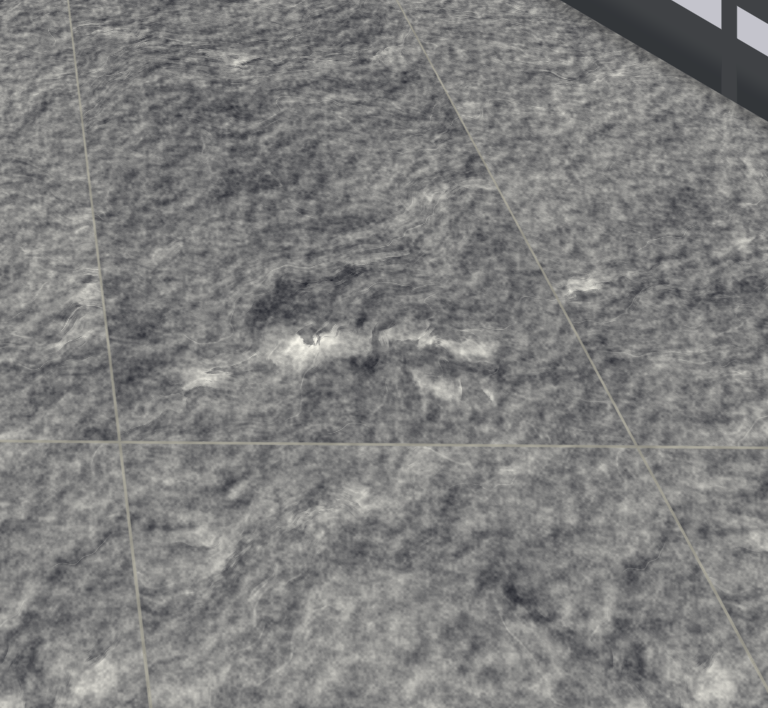
This texture is drawn by a WebGL 1 fragment shader. Its source:

```glsl
precision highp float;
// Large grey stone slabs seen in perspective, with pale thin joints and a dark
// cabinet corner. Floor coordinates come from one vanishing point; each slab is
// shaded by warped noise strata, rough relief, chipped streaks and fine grain.
uniform vec2 u_resolution;

// Layout, in units of the canvas height
const vec2 VANISH = vec2(-0.033, 2.103);
const float FIRST_JOINT = 0.117;   // floor position of the left joint
const float SLAB_WIDTH = 0.421;
const float CROSS_JOINT = 0.5794;  // inverse depth of the cross joint
const float DEPTH_SCALE = 4.07;
const float SLAB_LENGTH = 1.63;
const float CROSS_TILT = 0.009;
const float JOINT_HALF = 0.0019;
// Stone
const float BASE_TONE = 0.488;
const float CLOUD_GAIN = 0.20;
const float STRATA_GAIN = 0.13;
const float RELIEF_GAIN = 0.50;
const float ROUGH_GAIN = 0.36;
const float GRAIN_GAIN = 0.17;
const float MINERAL_GAIN = 0.17;
const float WARP = 0.36;
// Colours
const vec3 JOINT_COLOR = vec3(0.64, 0.63, 0.58);
const vec3 CABINET = vec3(0.25, 0.26, 0.27);
const vec3 PLINTH = vec3(0.20, 0.21, 0.225);
const vec3 SHELF = vec3(0.77, 0.77, 0.80);

float hash(vec2 p) {
  vec3 h = fract(p.xyx * 0.1031);
  h += dot(h, h.yzx + 33.33);
  return fract((h.x + h.y) * h.z);
}

float noise(vec2 p) {
  vec2 i = floor(p), f = fract(p);
  f = f * f * (3.0 - 2.0 * f);
  return mix(mix(hash(i), hash(i + vec2(1, 0)), f.x),
             mix(hash(i + vec2(0, 1)), hash(i + vec2(1, 1)), f.x), f.y);
}

float fbm(vec2 p) {
  float sum = 0.0, amp = 0.5;
  for (int i = 0; i < 5; i++) {
    sum += amp * noise(p);
    p = mat2(1.6, 1.2, -1.2, 1.6) * p + 5.3;
    amp *= 0.5;
  }
  return sum / 0.97;
}

// Soft stroke from a to b
float streak(vec2 q, vec2 a, vec2 b, float width) {
  vec2 d = b - a;
  float t = clamp(dot(q - a, d) / dot(d, d), 0.0, 1.0);
  float r = length(q - a - d * t) / width;
  return exp(-r * r);
}

// Signed mineral bands: light is positive, dark negative
float bands(vec2 q, float col, float row) {
  if (row < 0.0)
    return 0.8 * streak(q, vec2(0.0, -0.31), vec2(0.16, -0.23), 0.025)
         + 0.8 * streak(q, vec2(0.16, -0.23), vec2(0.54, -0.06), 0.03)
         + 0.8 * streak(q, vec2(0.09, -0.10), vec2(0.11, -0.17), 0.04)
         + 1.1 * streak(q, vec2(0.77, -0.41), vec2(0.95, -0.36), 0.04)
         - 0.9 * streak(q, vec2(0.66, -0.26), vec2(0.88, -0.38), 0.02);
  if (col > 0.5)
    return 1.2 * streak(q, vec2(0.0, 0.34), vec2(0.07, 0.37), 0.035)
         + 0.8 * streak(q, vec2(0.05, 0.36), vec2(0.62, 0.54), 0.014)
         - 0.6 * streak(q, vec2(0.15, 0.34), vec2(0.65, 0.48), 0.06);
  if (col < -0.5)
    return 1.1 * streak(q, vec2(0.92, 0.18), vec2(0.98, 0.40), 0.03);
  return 0.8 * streak(q, vec2(0.02, 0.02), vec2(0.19, 0.16), 0.035)
       + streak(q, vec2(0.19, 0.16), vec2(0.46, 0.23), 0.04)
       + 1.2 * streak(q, vec2(0.40, 0.22), vec2(0.80, 0.21), 0.03)
       + 1.4 * streak(q, vec2(0.57, 0.13), vec2(0.78, 0.10), 0.015)
       + 0.6 * streak(q, vec2(0.70, 0.58), vec2(1.0, 0.64), 0.03)
       + 0.9 * streak(q, vec2(0.03, 1.22), vec2(0.47, 1.07), 0.035)
       + 0.9 * streak(q, vec2(0.47, 1.07), vec2(0.93, 1.11), 0.035)
       - 0.8 * streak(q, vec2(0.34, 0.30), vec2(0.71, 0.46), 0.04)
       - 0.9 * streak(q, vec2(0.50, 0.17), vec2(0.82, 0.16), 0.02);
}

float stoneTone(vec2 q, float col, float row) {
  float seed = row < 0.0 ? 41.0 : 17.0 * col + 23.0;  // near row shares one design
  vec2 s = q + seed;
  vec2 warp = vec2(fbm(s * 2.6), fbm(s * 2.6 + 9.7)) - 0.5;
  vec2 jag = vec2(noise(s * 38.0), noise(s * 38.0 + 3.1)) - 0.5;
  vec2 r = mat2(0.94, -0.34, 0.34, 0.94) * (s + WARP * warp + 0.012 * jag);
  vec2 layer = r * vec2(5.0, 17.0);
  float strata = fbm(layer);
  float relief = strata - fbm(layer + vec2(-0.03, 0.13));
  float cloud = fbm(s * 4.0 + 2.0 * warp);
  float broken = fbm(r * vec2(14.0, 32.0) + 4.0);
  vec2 pits = s * vec2(34.0, 42.0);
  float rough = fbm(pits) - fbm(pits + vec2(-0.3, 0.4));
  float vein = smoothstep(0.018, 0.0, abs(fbm(r * vec2(2.5, 6.0) + 2.0) - 0.5));
  float mineral = bands(q + 0.10 * warp + 0.05 * (broken - 0.5), col, row);
  float chips = smoothstep(0.40, 0.54, broken);
  float slabTone = row < 0.0 ? 0.015 : (abs(col) < 0.5 ? -0.025 : 0.015);
  return BASE_TONE + slabTone + CLOUD_GAIN * (cloud - 0.5)
       + STRATA_GAIN * (strata - 0.5) + RELIEF_GAIN * relief + ROUGH_GAIN * rough
       + 0.07 * vein * chips + MINERAL_GAIN * mineral * chips;
}

void main() {
  vec2 p = gl_FragCoord.xy / u_resolution.y;
  float px = 1.0 / u_resolution.y;

  // Floor coordinates and slab cell
  float depth = 1.0 / (VANISH.y - p.y);
  float across = ((p.x - VANISH.x) * depth - FIRST_JOINT) / SLAB_WIDTH;
  float along = (1.0 / (VANISH.y - p.y - CROSS_TILT * p.x) - CROSS_JOINT) * DEPTH_SCALE;
  float col = floor(across), row = floor(along / SLAB_LENGTH);
  float tone = stoneTone(vec2(across - col, along), col, row);
  tone += GRAIN_GAIN * (0.65 * noise(p * 250.0) + 0.35 * noise(p * 120.0) - 0.5);
  vec3 color = vec3(tone) + (tone - 0.47) * vec3(0.05, 0.03, -0.06);

  // Joints, thinner with distance
  float sideGap = abs(across - floor(across + 0.5)) * SLAB_WIDTH / depth * 0.93;
  float crossGap = abs(along - SLAB_LENGTH * floor(along / SLAB_LENGTH + 0.5))
                 / (DEPTH_SCALE * depth * depth);
  float halfWidth = JOINT_HALF * 0.58 / depth;
  float joint = 1.0 - smoothstep(halfWidth - px, halfWidth + px, min(sideGap, crossGap));
  color = mix(color, JOINT_COLOR * (0.9 + 0.2 * noise(p * 60.0)), 0.85 * joint);

  // Cabinet corner with its contact shadow
  float rise = p.y - 1.0 + 0.585 * (p.x - 0.791);
  color *= 1.0 - 0.2 * smoothstep(-0.03, 0.0, rise);
  float post = smoothstep(0.011 + px, 0.011 - px, abs(p.x - 1.030));
  float shelf = smoothstep(0.092 - px, 0.092 + px, rise) * (1.0 - post);
  shelf *= 1.0 - step(1.03, p.x) * smoothstep(0.138 - px, 0.138 + px, rise);
  vec3 body = mix(PLINTH, CABINET, max(post, smoothstep(0.02, 0.06, rise)));
  body = mix(body, SHELF, shelf);
  color = mix(color, body, smoothstep(-px, px, rise));

  gl_FragColor = vec4(clamp(color, 0.0, 1.0), 1.0);
}
```
